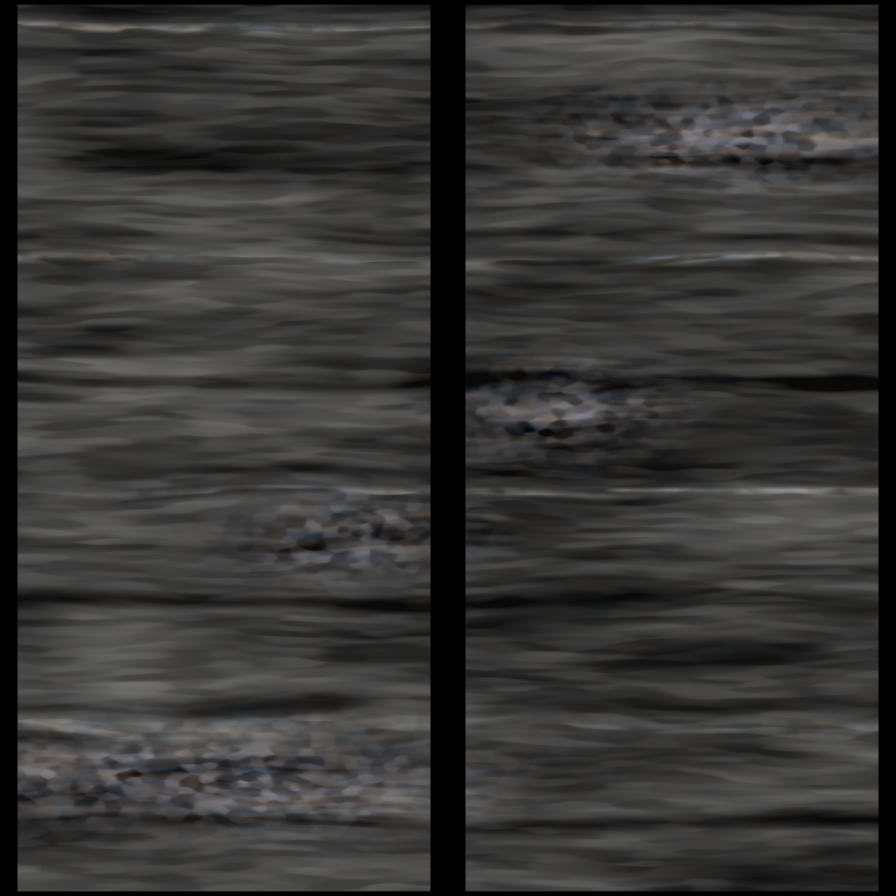
Write a three.js fragment shader that draws this texture.

```glsl
// Two dark weathered panels side by side on black, layered with horizontal strata.
// Stretched cellular noise gives the grain, a loop lays pale and dark seams,
// and soft blobs place the speckled patches, pale stains and dark hollows.
varying vec2 vUv;

float hash(vec2 cell) {
  return fract(sin(dot(cell, vec2(127.1, 311.7))) * 43758.5);
}

// Smooth cellular noise: scattered cell values blended by distance, -1 to 1
float cells(vec2 p) {
  vec2 home = floor(p);
  float sum = 0.0;
  float total = 0.0;
  for (int j = -1; j <= 1; j++) {
    for (int i = -1; i <= 1; i++) {
      vec2 cell = home + vec2(float(i), float(j));
      vec2 d = cell + vec2(hash(cell), hash(cell + 57.0)) - p;
      float weight = exp(-5.0 * dot(d, d));
      sum += weight * (2.0 * hash(cell + 113.0) - 1.0);
      total += weight;
    }
  }
  return sum / total;
}

float blob(vec2 p, vec2 center, vec2 radius) {
  vec2 d = (p - center) / radius;
  return exp(-dot(d, d));
}

float ridge(float offset, float width) {
  return exp(-offset * offset / (width * width));
}

void main() {
  // Gentle sagging of the strata
  vec2 p = vUv;
  p.y += 0.003 * sin(p.x * 9.0 + p.y * 31.0) + 0.0015 * sin(p.x * 23.0 - p.y * 47.0);

  // Broad bands, long streaks and fine grain
  float streak = cells(p * vec2(7.0, 75.0) + 9.0);
  float grain = cells(p * vec2(22.0, 170.0) + 31.0);
  float tone = 0.235 + 0.09 * cells(p * vec2(4.0, 18.0)) + 0.085 * streak + 0.06 * grain;

  // Rough speckled patches
  float rough = blob(p, vec2(0.81, 0.85), vec2(0.17, 0.045))
    + blob(p, vec2(0.62, 0.54), vec2(0.11, 0.045))
    + blob(p, vec2(0.22, 0.13), vec2(0.26, 0.05))
    + blob(p, vec2(0.40, 0.40), vec2(0.12, 0.04));
  rough = min(rough, 1.0);
  float speckle = cells(p * vec2(75.0, 150.0));
  tone += rough * (0.03 + 0.16 * speckle);

  // Pale stains
  tone += 0.09 * blob(p, vec2(0.13, 0.27), vec2(0.07, 0.045));
  tone += 0.10 * blob(p, vec2(0.65, 0.54), vec2(0.025, 0.04));
  tone += 0.07 * blob(p, vec2(0.77, 0.85), vec2(0.05, 0.04));

  // Arched hollow on the right, slim hollow on the left
  vec2 arch = (p - vec2(0.885, 0.485)) / vec2(0.135, 0.08);
  float hollow = (1.0 - smoothstep(0.8, 1.0, length(arch))) * smoothstep(0.0, 0.25, arch.y);
  hollow = max(hollow, smoothstep(0.3, 0.6, blob(p, vec2(0.43, 0.27), vec2(0.08, 0.015))));
  tone = mix(tone, 0.13 + 0.03 * grain, 0.8 * hollow);

  // Seams: even ones pale with a shadow above, odd ones dark
  float pale = 0.0;
  for (int k = 0; k < 8; k++) {
    float n = float(k);
    float odd = mod(n, 2.0);
    float y = p.y - (0.971 - 0.13 * n + odd * (n - 4.0) * 0.007);
    float wear = 0.5 + 0.5 * cells(vec2(p.x * 6.0, n * 5.3));
    float width = k == 6 ? 0.009 : 0.004;
    pale += (1.0 - odd) * ridge(y + 0.003 * grain, width) * (0.2 + 0.9 * wear);
    float shade = odd * ridge(y, 0.009) + 0.6 * (1.0 - odd) * ridge(y - 0.022, 0.009);
    tone -= 0.19 * shade * (0.35 + 0.8 * wear);
  }
  // Crisp split running to the right edge
  pale += 0.7 * smoothstep(0.67, 0.69, vUv.x) * ridge(vUv.y - 0.453, 0.0025);
  pale = min(pale, 1.0);
  tone = mix(tone, 0.45 + 0.12 * grain + 0.08 * speckle, 0.8 * pale);

  // Olive-grey smooth parts, faint violet and rust in the rough ones
  vec3 color = clamp(tone, 0.035, 0.65) * mix(vec3(1.01, 1.0, 0.97), vec3(1.01, 0.98, 1.02), rough);
  float rust = cells(p * vec2(30.0, 110.0) + 71.0);
  color += (0.006 + 0.025 * max(rough, pale)) * rust * vec3(1.0, 0.0, -1.0);

  // Black frame and gap around the two panels
  vec2 local = vec2((fract(vUv.x * 2.0) - 0.5) * 0.5, vUv.y - 0.5);
  vec2 edge = abs(local) - vec2(0.2305, 0.4948);
  float panel = 1.0 - smoothstep(-0.001, 0.001, max(edge.x, edge.y));
  gl_FragColor = vec4(max(color, 0.0) * panel, 1.0);
}
```
